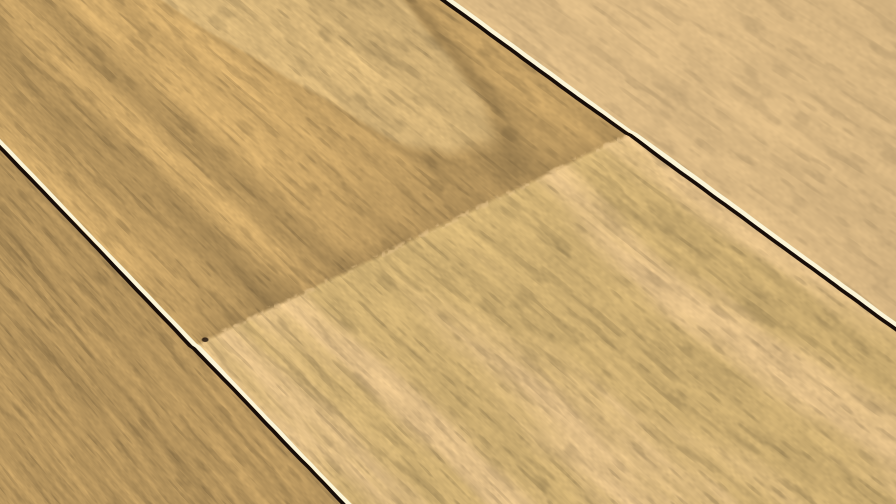
Reproduce this texture procedurally as a Shadertoy shader.

```glsl
// Oak floor planks in perspective, with bright bevelled seams and one butt joint.
#define VANISH vec2(-2.977, 3.826)
#define SEAM_SLOPE -1.044
#define PLANK_STEP 0.3134
#define JOINT_START vec2(0.394, 0.317)
#define JOINT_NORMAL vec2(-0.438, 0.899)
#define SEAM_WIDTH 0.0078
#define HONEY vec3(0.79, 0.67, 0.44)
#define BROWN vec3(0.70, 0.57, 0.36)
#define PALE vec3(0.84, 0.71, 0.51)
#define CREAM vec3(0.99, 0.96, 0.84)
#define DARK vec3(0.09, 0.05, 0.03)

float hash(vec2 p) {
    vec3 q = fract(p.xyx * vec3(0.1031, 0.1030, 0.0973));
    q += dot(q, q.yzx + 33.33);
    return fract((q.x + q.y) * q.z);
}

float noise(vec2 p) {
    vec2 i = floor(p), f = fract(p);
    f = f * f * (3.0 - 2.0 * f);
    return mix(mix(hash(i), hash(i + vec2(1, 0)), f.x),
               mix(hash(i + vec2(0, 1)), hash(i + vec2(1, 1)), f.x), f.y);
}

// Layered noise centred on zero
float fbm(vec2 p) {
    float sum = 0.0, amp = 0.5;
    for (int i = 0; i < 4; i++) {
        sum += amp * (noise(p) - 0.5);
        p = p * 2.03 + 17.1;
        amp *= 0.5;
    }
    return sum;
}

// Soft-edged stripe of the given width around d = 0
float stripe(float d, float width, float blur) {
    return 1.0 - smoothstep(-blur, blur, abs(d) - 0.5 * width);
}

// Fine fibres, short dark pores and grit
float fibres(vec2 g) {
    float fine = fbm(g * vec2(85.0, 11.0));
    float pores = smoothstep(0.58, 0.9, noise(g * vec2(120.0, 22.0) + 40.0));
    float grit = noise(g * vec2(190.0, 110.0)) - 0.5;
    return 0.2 * fine - 0.1 * pores + 0.07 * grit + 0.015;
}

// Wavy growth lines
float waves(vec2 g) {
    float warp = fbm(g * vec2(5.0, 2.5)) * 27.0;
    return sin(g.x * 150.0 + warp) * (0.6 + fbm(g * vec2(14.0, 5.0)));
}

// Broad streaks, pale tongue with a dark rim, and shade toward the joint
vec3 figuredBoard(vec2 g, float across, float joint) {
    float streak = fbm(g * vec2(13.0, 1.1) + 5.0);
    float bend = 0.16 * fbm(g * vec2(9.0, 3.0) + 8.0);
    float offset = across - 0.79;
    float tongue = joint - 0.06 - 15.0 * offset * offset + bend;
    float inside = smoothstep(-0.02, 0.04, tongue);
    float rim = exp(-pow((tongue + 0.035) / 0.05, 2.0));
    vec3 col = BROWN * (1.07 + 0.42 * streak);
    col = mix(col, mix(HONEY, PALE, 0.4) * (1.01 + 0.25 * streak), 0.85 * inside);
    col *= 1.0 - 0.15 * rim * smoothstep(0.4, 0.9, across);
    return col * (1.0 - 0.12 * exp(-max(joint, 0.0) * 14.0));
}

void mainImage(out vec4 fragColor, in vec2 fragCoord) {
    vec2 p = fragCoord / iResolution.y;
    float blur = 0.7 / iResolution.y;

    // Plank coordinates: across the floor, and along the boards
    vec2 ray = p - VANISH;
    float slope = ray.y / ray.x;
    float across = (slope - SEAM_SLOPE) / PLANK_STEP;
    float plank = floor(across);
    vec2 grain = vec2(across + plank * 7.0, length(ray));
    grain.x += 0.012 * fbm(grain * vec2(4.0, 3.0));

    // Ragged line between the far and near boards
    float joint = dot(p - JOINT_START, JOINT_NORMAL) + 0.006 * fbm(p * 60.0);
    float far = smoothstep(-0.005, 0.006, joint);

    // Board colours
    float tint = fbm(grain * vec2(11.0, 1.8));
    vec3 near = mix(HONEY, PALE, smoothstep(-0.1, 0.25, tint)) * (1.01 + 0.12 * tint);
    near *= 1.0 + 0.05 * exp(-abs(joint) * 9.0);
    vec3 col = mix(near, figuredBoard(grain, across, joint), far);
    if (plank < 0.0) {
        col = BROWN * (1.0 + 0.22 * fbm(grain * vec2(12.0, 2.0)) + 0.06 * waves(grain));
    } else if (plank > 0.0) {
        col = PALE * (1.0 + 0.14 * tint);
    }
    col *= 1.0 + fibres(grain) * (plank > 0.0 ? 0.65 : 1.0);

    // Crumbly highlight along the joint
    float middle = plank == 0.0 ? 1.0 : 0.0;
    float crumbs = smoothstep(0.4, 0.8, noise(p * 150.0));
    col = mix(col, PALE * 1.08, middle * 0.6 * crumbs * stripe(joint, 0.009, 0.004));

    // Seams: a shadowed gap beside a lit bevel
    for (int i = 0; i < 2; i++) {
        float seamSlope = SEAM_SLOPE + float(i) * PLANK_STEP;
        float d = (slope - seamSlope) * ray.x / sqrt(1.0 + slope * slope);
        d += 0.002 * (far - 0.5) + 0.0015 * fbm(vec2(grain.y * 20.0, float(i)));
        float wear = 0.8 + 0.4 * noise(vec2(grain.y * 9.0, float(i) * 5.0));
        col = mix(col, DARK, stripe(d + 0.0055, SEAM_WIDTH * wear, blur));
        col = mix(col, CREAM, stripe(d - 0.0018, SEAM_WIDTH * wear, blur));
    }

    // Chipped corner where the joint meets the left seam
    float chip = length((p - JOINT_START - vec2(0.013, 0.009)) * vec2(0.7, 1.0));
    col = mix(col, DARK, 0.8 * (1.0 - smoothstep(0.003, 0.006, chip)));

    fragColor = vec4(clamp(col, 0.0, 1.0), 1.0);
}
```
